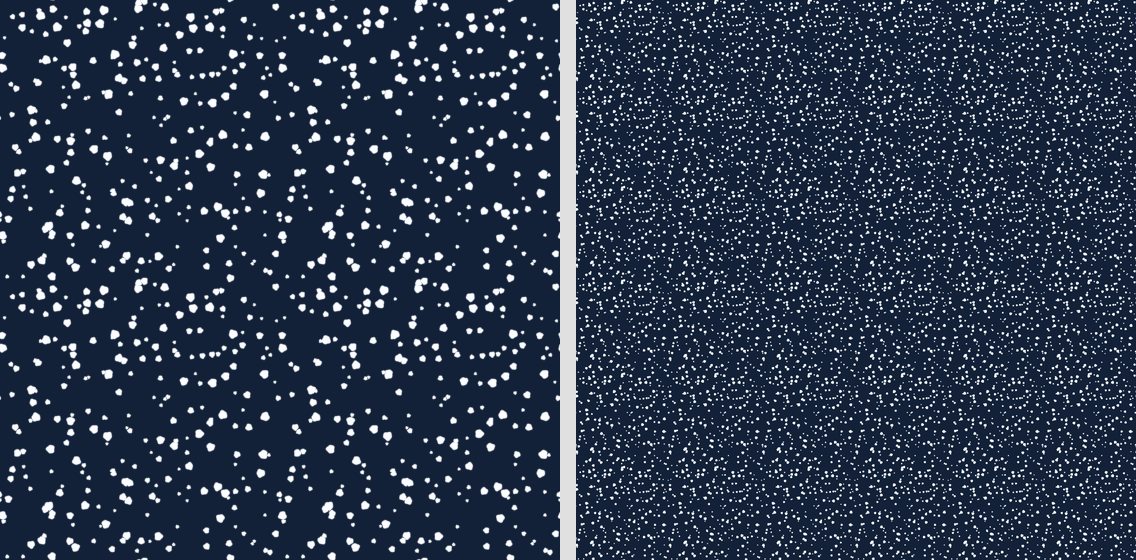
Left, the tile; right, the same tile 3 across and 3 down.
Give the GLSL for this pattern, as a three.js fragment shader.

```glsl
// Scattered small white flecks, single and in touching pairs, on deep navy; tiles seamlessly.
varying vec2 vUv;

const float REPEATS = 2.0;        // copies of the scatter across the canvas
const float CELLS = 12.0;         // grid cells across one copy
const float TAU = 6.2831853;
const vec3 NAVY = vec3(0.07, 0.13, 0.22);
const vec3 WHITE = vec3(0.98, 0.99, 1.0);

// Four random values from three whole numbers, without sine
vec4 hash4(vec3 key) {
  vec4 p = fract(key.xyzx * vec4(0.1031, 0.1030, 0.0973, 0.1099));
  p += dot(p, p.wzxy + 33.33);
  return fract((p.xxyz + p.yzzw) * p.zywx);
}

// Signed distance to a slightly lumpy disc
float fleckDistance(vec2 offset, float radius, float phase) {
  float angle = atan(offset.y, offset.x + 1e-6);
  float lump = 0.08 * cos(3.0 * angle + phase * TAU) + 0.05 * cos(5.0 * angle - phase * 17.0);
  return length(offset) - radius * (1.0 + lump);
}

float fleckRadius(float rnd, float smallest, float largest) {
  return mix(smallest, largest, rnd);
}

// Nearest fleck of the two that may live in one cell, in canvas units
float cellDistance(vec2 point, vec2 cell, float cellSize, float keep, float twinShare) {
  vec2 id = mod(cell, CELLS);     // wrap so that every copy is alike
  vec4 a = hash4(vec3(id, 3.0));
  vec4 b = hash4(vec3(id, 11.0));
  vec4 c = hash4(vec3(id, 29.0));

  vec2 first = (cell + a.xy) * cellSize;
  float firstRadius = fleckRadius(a.z, 0.0025, 0.0080);
  float secondRadius = fleckRadius(b.z, 0.0025, 0.0080);

  // The second fleck is free, or leans against the first as a twin
  vec2 heading = vec2(cos(c.x * TAU), sin(c.x * TAU));
  vec2 twin = first + heading * (firstRadius + secondRadius) * 0.9;
  vec2 second = mix((cell + b.xy) * cellSize, twin, step(c.y, twinShare));

  float nearest = 1.0;
  if (c.z < keep) nearest = fleckDistance(point - first, firstRadius, a.w);
  if (c.w < keep) nearest = min(nearest, fleckDistance(point - second, secondRadius, b.w));
  return nearest;
}

// Union of all flecks around a point
float scatterDistance(vec2 point, float keep, float twinShare) {
  float cellSize = 1.0 / (REPEATS * CELLS);
  vec2 home = floor(point / cellSize);
  float nearest = 1.0;
  for (int y = -1; y <= 1; y++) {
    for (int x = -1; x <= 1; x++) {
      vec2 cell = home + vec2(float(x), float(y));
      nearest = min(nearest, cellDistance(point, cell, cellSize, keep, twinShare));
    }
  }
  return nearest;
}

void main() {
  float softness = 0.0017;        // half width of the smoothed edge
  float d = scatterDistance(vUv, 0.88, 0.18);
  float cover = 1.0 - smoothstep(-softness, softness, d);
  gl_FragColor = vec4(mix(NAVY, WHITE, cover), 1.0);
}
```
